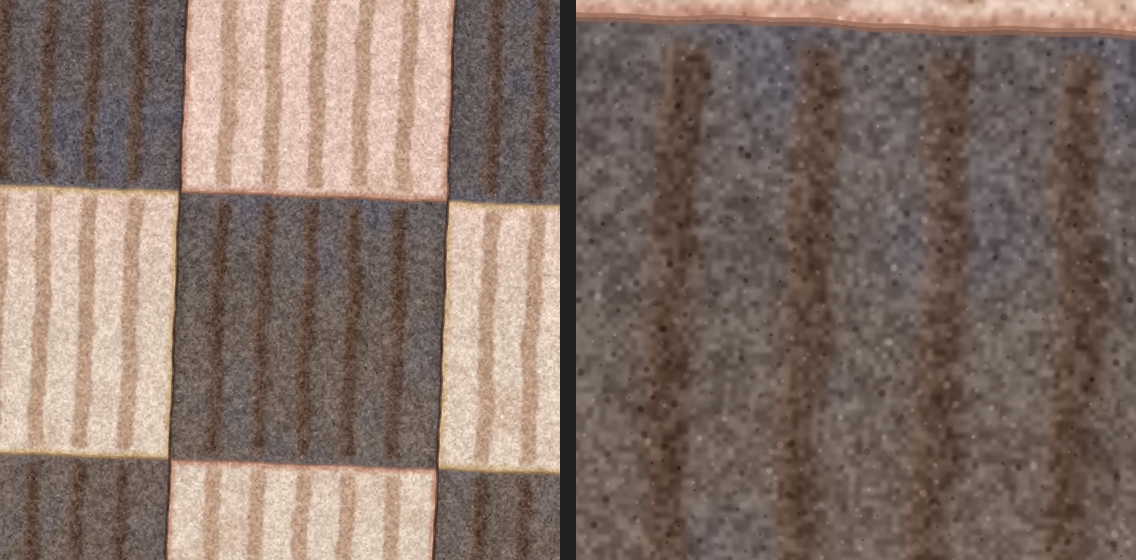
Left: the whole. Right: its middle third, enlarged.
Write a WebGL 1 fragment shader that draws this texture.

```glsl
precision highp float;
// Checkerboard of pale and dark ribbed paving tiles, slightly rotated.
// Each tile has five soft vertical grooves, a stained rim and thin joints;
// cellular grit, value noise and layered sines supply stone grain and wear.

uniform vec2 u_resolution;

// Layout: canvas units for the grid, tile units for everything else
const vec2  GRID_ORIGIN = vec2(0.303, 0.180);
const float TILE_SIZE = 0.4785;
const float TILT = 0.0375;
const float RIBS = 6.0;
const float PALE_GROOVE = 0.175;   // half width, in rib pitches
const float DARK_GROOVE = 0.125;
const float GROOVE_END = 0.028;
const float RIM_WIDTH = 0.022;
const float JOINT_HALF = 0.0055;

// Surface
const float GRAIN_SCALE = 125.0;
const float GRIT_SCALE = 48.0;
const float GRAIN_PALE = 0.15;
const float GRAIN_DARK = 0.15;

const vec3 PALE_RIDGE = vec3(0.880, 0.805, 0.735);
const vec3 PALE_FLOOR = vec3(0.715, 0.575, 0.480);
const vec3 DARK_RIDGE = vec3(0.445, 0.390, 0.355);
const vec3 DARK_FLOOR = vec3(0.345, 0.262, 0.215);
const vec3 RUST_EDGE  = vec3(0.445, 0.330, 0.265);
const vec3 PINK_RIM   = vec3(0.740, 0.530, 0.440);
const vec3 CREAM_RIM  = vec3(0.780, 0.650, 0.460);
const vec3 JOINT      = vec3(0.250, 0.165, 0.130);
const vec3 COOL_TINT  = vec3(-0.045, -0.025, 0.012);
const vec3 PINK_TINT  = vec3(0.010, -0.020, -0.010);

float hash(vec2 p) {
  vec3 q = fract(p.xyx * vec3(0.1031, 0.1030, 0.0973));
  q += dot(q, q.yzx + 33.33);
  return fract((q.x + q.y) * q.z);
}

float valueNoise(vec2 p) {
  vec2 i = floor(p), f = fract(p);
  f = f * f * (3.0 - 2.0 * f);
  return mix(mix(hash(i), hash(i + vec2(1, 0)), f.x),
             mix(hash(i + vec2(0, 1)), hash(i + vec2(1, 1)), f.x), f.y);
}

// Signed grit: sparse round specks, positive for light, negative for dark
float grit(vec2 p) {
  vec2 cell = floor(p);
  float sum = 0.0;
  for (int y = -1; y <= 1; y++) {
    for (int x = -1; x <= 1; x++) {
      vec2 c = cell + vec2(float(x), float(y));
      vec2 center = c + vec2(hash(c + 7.3), hash(c + 19.1));
      float radius = 0.10 + 0.22 * hash(c + 41.7);
      float tone = hash(c + 63.9) - 0.5;
      float speck = 1.0 - smoothstep(radius * 0.4, radius, length(p - center));
      sum += speck * tone * step(0.22, abs(tone)) * 2.0;
    }
  }
  return sum;
}

float waviness(float y, float seed) {
  return 0.025 * sin(y * 9.0 + seed) + 0.015 * sin(y * 23.0 + seed * 2.7);
}

void main() {
  // Rotated grid coordinates, one unit per tile
  vec2 d = gl_FragCoord.xy / u_resolution.y - GRID_ORIGIN;
  float c = cos(TILT), s = sin(TILT);
  vec2 grid = vec2(c * d.x - s * d.y, s * d.x + c * d.y) / TILE_SIZE;
  float px = 1.0 / (u_resolution.y * TILE_SIZE);
  grid += 0.002 * sin(grid.yx * 17.0) + 0.001 * sin(grid.yx * 53.0);

  vec2 cell = floor(grid), t = fract(grid);
  float pale = mod(cell.x + cell.y, 2.0);
  float tileSeed = hash(cell + 31.0);
  vec2 toEdge = min(t, 1.0 - t);

  // Wear and grain
  float patches = valueNoise(grid * 4.0 + 20.0) * 0.6 + valueNoise(grid * 11.0 + 40.0) * 0.4;
  float blotch = valueNoise(grid * 34.0 + 60.0) - 0.5;
  float grain = valueNoise(grid * GRAIN_SCALE + 300.0) - 0.5
              + 0.6 * (valueNoise(grid * GRAIN_SCALE * 0.5 + 500.0) - 0.5);
  float specks = grit(grid * GRIT_SCALE + 200.0);

  // Grooves at the inner rib boundaries, fading before the tile ends
  float rib = t.x * RIBS;
  float index = floor(rib + 0.5);
  float offset = rib - index + waviness(grid.y, index + 6.0 * tileSeed) + 0.06 * blotch;
  float inner = step(0.5, index) * step(index, RIBS - 0.5);
  float ends = smoothstep(GROOVE_END * 0.4, GROOVE_END * 1.7, toEdge.y);
  float halfWidth = mix(DARK_GROOVE, PALE_GROOVE, pale);
  float soft = mix(0.10, 0.055, pale);
  float groove = 1.0 - smoothstep(halfWidth - soft, halfWidth + soft, abs(offset));
  groove *= inner * ends;
  float rustSide = inner * ends * exp(-pow((offset + 0.13) / 0.10, 2.0));

  // Pale stone: warm floor, brighter worn ridges, stained rim
  vec3 paleColor = PALE_RIDGE + PINK_TINT * smoothstep(0.3, 1.3, grid.y) * 1.5;
  paleColor = mix(paleColor, PALE_FLOOR, groove * (0.82 + 0.3 * blotch));
  paleColor = mix(paleColor, PALE_FLOOR, 0.40 * smoothstep(0.50, 0.85, patches));
  float rim = 1.0 - smoothstep(RIM_WIDTH * 0.4, RIM_WIDTH * 1.5, min(toEdge.x, toEdge.y) + 0.01 * blotch);
  vec3 rimColor = mix(PINK_RIM, CREAM_RIM, step(0.5, abs(cell.x)));
  paleColor = mix(paleColor, rimColor, rim * 0.72);

  // Dark stone: cooler towards the top, rusty left flank in every groove
  vec3 darkColor = DARK_RIDGE + COOL_TINT * smoothstep(0.35, 1.2, grid.y);
  darkColor += COOL_TINT * 0.8 * smoothstep(0.45, 0.75, patches);
  darkColor = mix(darkColor, RUST_EDGE, rustSide * 0.55);
  darkColor = mix(darkColor, DARK_FLOOR, groove * (0.85 + 0.3 * blotch));
  darkColor *= 1.0 - 0.12 * (1.0 - smoothstep(0.0, 0.05, toEdge.x));

  vec3 color = mix(darkColor, paleColor, pale);
  color += (patches - 0.5) * 0.06 + blotch * 0.045;
  color += grain * mix(GRAIN_DARK, GRAIN_PALE, pale);
  color += specks * mix(vec3(0.11), vec3(0.09, 0.11, 0.12), pale);

  // Dark vertical joints and fainter reddish horizontal ones
  vec2 joint = 1.0 - smoothstep(vec2(JOINT_HALF - px), vec2(JOINT_HALF + px), toEdge);
  color = mix(color, mix(rimColor, JOINT, 0.35), joint.y * 0.7);
  color = mix(color, JOINT, joint.x * (0.75 + 0.4 * blotch));
  gl_FragColor = vec4(clamp(color, 0.0, 1.0), 1.0);
}
```
